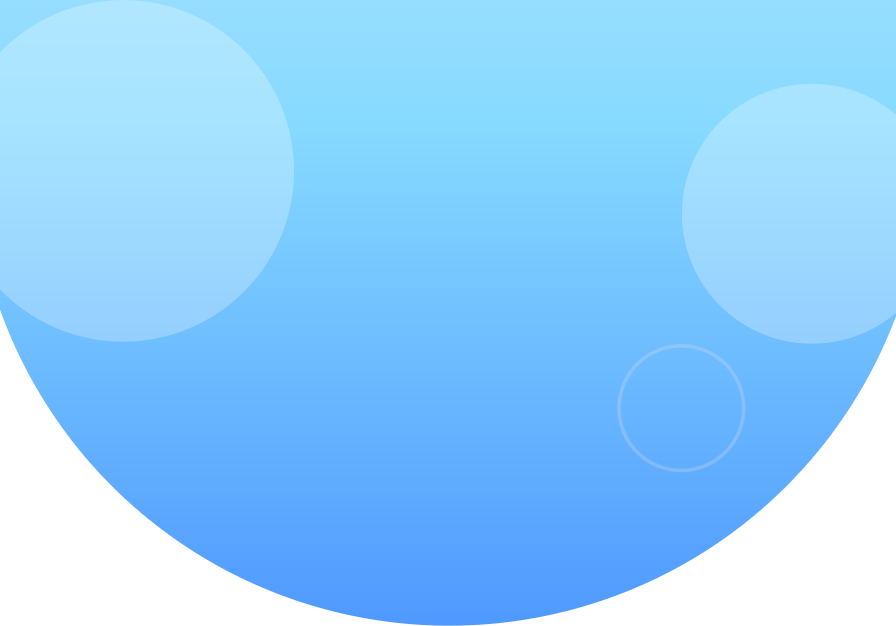
Reproduce this background procedurally as a Shadertoy shader.

```glsl
// Blue gradient bowl on white, with two pale translucent discs and a thin ring.

#define TOP_COLOR    vec3(0.590, 0.868, 1.0)
#define MIDDLE_COLOR vec3(0.530, 0.855, 1.0)
#define BOTTOM_COLOR vec3(0.310, 0.600, 1.0)
#define RING_COLOR   vec3(0.900, 0.880, 0.870)
#define MIDDLE_Y     0.804
#define DISC_ALPHA   0.26
#define RING_ALPHA   0.25

// Circles as (centre x, centre y, radius), in canvas heights
#define BOWL       vec3(0.7170, 0.7620, 0.7615)
#define LEFT_DISC  vec3(0.1965, 0.7270, 0.2728)
#define RIGHT_DISC vec3(1.2960, 0.6585, 0.2075)
#define RING       vec3(1.0875, 0.3480, 0.0995)
#define RING_WIDTH 0.0056

// Signed distance to a circle
float circleDistance(vec2 p, vec3 circle) {
    return length(p - circle.xy) - circle.z;
}

// Smooth coverage, one pixel wide at the edge
float coverage(float distanceToEdge) {
    return clamp(0.5 - distanceToEdge * iResolution.y, 0.0, 1.0);
}

// Vertical gradient with a gentle upper part
vec3 skyGradient(float y) {
    vec3 lower = mix(BOTTOM_COLOR, MIDDLE_COLOR, clamp(y / MIDDLE_Y, 0.0, 1.0));
    float upper = clamp((y - MIDDLE_Y) / (1.0 - MIDDLE_Y), 0.0, 1.0);
    return mix(lower, TOP_COLOR, upper);
}

void mainImage(out vec4 fragColor, in vec2 fragCoord) {
    vec2 p = fragCoord / iResolution.y;
    // Keep the layout fitted to the width for other aspect ratios
    p.x *= (512.0 / 358.0) * iResolution.y / iResolution.x;

    vec3 color = skyGradient(p.y);

    // Translucent discs
    color = mix(color, vec3(1.0), DISC_ALPHA * coverage(circleDistance(p, LEFT_DISC)));
    color = mix(color, vec3(1.0), DISC_ALPHA * coverage(circleDistance(p, RIGHT_DISC)));

    // Thin ring
    float ringDistance = abs(circleDistance(p, RING)) - 0.5 * RING_WIDTH;
    color = mix(color, RING_COLOR, RING_ALPHA * coverage(ringDistance));

    // White outside the bowl
    color = mix(vec3(1.0), color, coverage(circleDistance(p, BOWL)));

    fragColor = vec4(color, 1.0);
}
```
